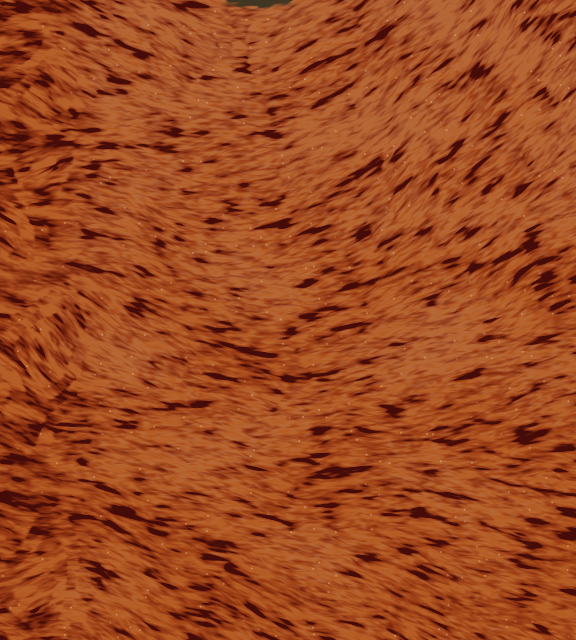
A Shadertoy shader for this texture:

```glsl
// Shaggy rust-orange fur with swept tufts, dark partings and tiny glints.

const vec3 GAP_COLOR    = vec3(0.27, 0.045, 0.03);
const vec3 DEEP_COLOR   = vec3(0.49, 0.155, 0.05);
const vec3 BODY_COLOR   = vec3(0.62, 0.25, 0.085);
const vec3 LIGHT_COLOR  = vec3(0.71, 0.36, 0.14);
const vec3 DUST_TINT    = vec3(0.0, 0.045, 0.075);
const vec3 GLINT_COLOR  = vec3(0.86, 0.64, 0.48);
const vec3 BACK_COLOR   = vec3(0.25, 0.21, 0.13);

// Frequencies along and across the hair, per canvas height.
const vec2 TUFT_FREQ    = vec2(17.0, 55.0);
const vec2 FIBRE_FREQ   = vec2(32.0, 140.0);
const vec2 GRAIN_FREQ   = vec2(75.0, 210.0);
const vec2 SHAG_FREQ    = vec2(10.0, 34.0);

const float BASE_TONE   = 0.66;
const float TUFT_GAIN   = 0.55;
const float FIBRE_GAIN  = 0.52;
const float GRAIN_GAIN  = 0.28;
const float GAP_DEPTH   = 0.42;
const float RAGGEDNESS  = 0.022;
const float ANGLE_STEP  = 0.2;
const float GLINT_GRID  = 85.0;
const float GLINT_SHARE = 0.06;

float hash(vec2 p) {
    vec3 q = fract(p.xyx * vec3(0.1031, 0.1030, 0.0973));
    q += dot(q, q.yzx + 33.33);
    return fract((q.x + q.y) * q.z);
}

float cornerSlope(vec2 cell, vec2 offset) {
    float a = 6.2832 * hash(cell);
    return dot(vec2(cos(a), sin(a)), offset);
}

float gradientNoise(vec2 p) {
    vec2 i = floor(p), f = fract(p);
    vec2 u = f * f * f * (f * (f * 6.0 - 15.0) + 10.0);
    vec2 e = vec2(0.0, 1.0);
    return mix(mix(cornerSlope(i, f), cornerSlope(i + e.yx, f - e.yx), u.x),
               mix(cornerSlope(i + e, f - e), cornerSlope(i + 1.0, f - 1.0), u.x), u.y);
}

// Streaks in one fixed direction, with ragged hair ends.
float streaks(vec2 p, float k, vec2 freq) {
    float c = cos(k * ANGLE_STEP), s = sin(k * ANGLE_STEP);
    vec2 q = vec2(c * p.x + s * p.y, c * p.y - s * p.x);
    q.x += RAGGEDNESS * gradientNoise(vec2(q.x * 14.0, q.y * 170.0) + k * 13.7);
    return gradientNoise(q * freq + k * vec2(31.7, 17.3));
}

// Streaks along a varying angle: blends the two nearest directions.
float furNoise(vec2 p, float angle, vec2 freq) {
    float k = floor(angle / ANGLE_STEP);
    float t = smoothstep(0.25, 0.75, angle / ANGLE_STEP - k);
    float blend = mix(streaks(p, k, freq), streaks(p, k + 1.0, freq), t);
    return blend / sqrt(t * t + (1.0 - t) * (1.0 - t));
}

// Hair direction: fans upward at top right, downward at the bottom.
float hairAngle(vec2 p, float shag) {
    float right = -0.5 + 1.2 * smoothstep(-0.2, 0.9, p.y);
    float left = -0.27 - 0.15 * cos(13.5 * p.y);
    float wobble = gradientNoise(p * 7.0 + 4.0) * mix(0.45, 1.3, shag);
    return mix(left, right, smoothstep(0.2, 0.65, p.x)) + wobble;
}

vec3 furColor(float tone) {
    vec3 c = mix(GAP_COLOR, DEEP_COLOR, smoothstep(0.0, 0.32, tone));
    c = mix(c, BODY_COLOR, smoothstep(0.25, 0.6, tone));
    return mix(c, LIGHT_COLOR, smoothstep(0.5, 0.9, tone));
}

float glints(vec2 p) {
    vec2 cell = floor(p * GLINT_GRID);
    vec2 spot = 0.25 + 0.5 * vec2(hash(cell + 7.1), hash(cell + 19.4));
    float d = length(fract(p * GLINT_GRID) - spot);
    return step(hash(cell + 51.0), GLINT_SHARE) * (1.0 - smoothstep(0.04, 0.21, d));
}

void mainImage(out vec4 fragColor, in vec2 fragCoord) {
    vec2 p = fragCoord / iResolution.y;
    float patches = gradientNoise(p * vec2(5.0, 8.0) + 20.0);

    // Longer, darker shag along the left edge.
    float shag = 1.0 - smoothstep(0.06, 0.19, p.x + 0.06 * gradientNoise(p * 9.0));
    float angle = hairAngle(p, shag);

    // Tufts, single hairs and the shadows between them.
    float tuft = furNoise(p, angle, TUFT_FREQ);
    float fibre = furNoise(p + 3.0, angle, FIBRE_FREQ);
    float grain = furNoise(p + 6.0, angle, GRAIN_FREQ);
    float longHair = furNoise(p + 9.0, angle, SHAG_FREQ);
    float tone = BASE_TONE + TUFT_GAIN * tuft + FIBRE_GAIN * fibre + GRAIN_GAIN * grain;
    tone += 0.25 * patches + shag * (0.9 * longHair - 0.15);
    tone -= GAP_DEPTH * smoothstep(0.16, 0.42, 0.8 * -tuft - 0.4 * fibre - 0.25 * patches);

    // Dusty sheen, stronger toward the top.
    float dust = smoothstep(-0.35, 0.45, 0.8 * grain + 0.5 * patches + 0.5 * (p.y - 0.5));
    dust *= smoothstep(0.2, 0.6, tone) * (1.0 - 0.7 * shag);
    vec3 color = furColor(tone) + DUST_TINT * dust;
    color = mix(color, GLINT_COLOR, 0.65 * glints(p) * smoothstep(0.3, 0.7, tone));

    // Small bare notch at the top edge.
    float notch = length((p - vec2(0.405, 1.005)) / vec2(0.06, 0.018)) + 0.4 * fibre;
    color = mix(BACK_COLOR, color, smoothstep(0.8, 1.1, notch));

    fragColor = vec4(clamp(color, 0.0, 1.0), 1.0);
}
```
